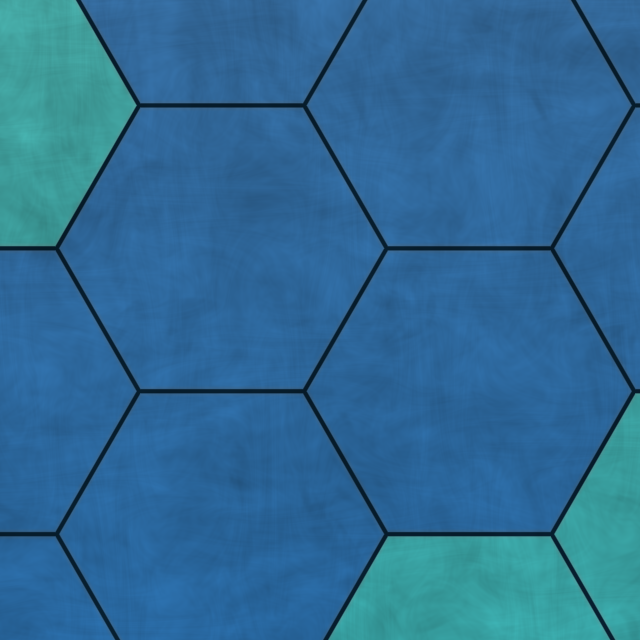
A Shadertoy shader for this pattern:

```glsl
// Flat-topped hexagon tiles in worn blue with a few teal accents and dark joints.
// Two offset rectangular grids give the nearest tile; a hexagon metric gives the
// joints; warped layered sines give the cloudy stain and the fibrous grain.

#define TILE_HEIGHT 0.4466
#define TILE_ORIGIN vec2(0.3464, 0.6120)
#define JOINT_HALF_WIDTH 0.0033
#define JOINT_SOFTNESS 0.0014
#define BLUE vec3(0.175, 0.400, 0.605)
#define TEAL vec3(0.235, 0.625, 0.620)
#define JOINT_COLOR vec3(0.025, 0.110, 0.170)
#define STAIN_STRENGTH 0.075
#define GRAIN_STRENGTH 0.045

const float ROOT3 = 1.7320508;

// Rotated, warped sine layers, roughly in -1..1
float layeredSines(vec2 p, float gain) {
    const mat2 turn = mat2(0.80, 0.60, -0.60, 0.80);
    float sum = 0.0, weight = 1.0, total = 0.0;
    for (int i = 0; i < 5; i++) {
        p = turn * p * 1.75 + 1.7;
        p += 0.9 * sin(p.yx * 0.73 + float(i));
        sum += weight * sin(p.x) * sin(p.y);
        total += weight;
        weight *= gain;
    }
    return 1.6 * sum / total;
}

// Offset from the nearest tile centre (xy) and that centre (zw), tile height 1
vec4 nearestTile(vec2 p) {
    vec2 cell = vec2(ROOT3, 1.0);
    vec2 even = cell * floor(p / cell + 0.5);
    vec2 odd = cell * (floor(p / cell) + 0.5);
    vec2 a = p - even, b = p - odd;
    return dot(a, a) < dot(b, b) ? vec4(a, even) : vec4(b, odd);
}

// Distance inwards from the tile edge
float edgeDistance(vec2 q) {
    q = abs(q);
    return 0.5 - max(q.y, dot(q, vec2(0.5 * ROOT3, 0.5)));
}

// Accent tiles follow a repeat of three along both diagonal axes
bool isAccent(vec2 centre) {
    vec2 grid = round(centre * vec2(2.0 / ROOT3, 2.0));
    vec2 axial = round(0.5 * vec2(grid.x - grid.y, grid.x + grid.y));
    vec2 phase = mod(axial + 0.5, 3.0);
    return phase.x > 2.0 && (phase.y < 1.0 || phase.y > 2.0);
}

void mainImage(out vec4 fragColor, in vec2 fragCoord) {
    vec2 uv = fragCoord / iResolution.y;
    vec4 tile = nearestTile((uv - TILE_ORIGIN) / TILE_HEIGHT);
    vec3 color = isAccent(tile.zw) ? TEAL : BLUE;

    // Slightly faded top, more saturated base
    color += vec3(0.024, 0.008, -0.002) * (uv.y * 2.0 - 1.0);

    // Cloudy stain, crossed fibres and sparse dark scuffs
    float stain = layeredSines(uv * 5.0 + 3.1, 0.80);
    float fibres = layeredSines(uv * vec2(9.0, 26.0), 0.85)
                 + layeredSines(uv * vec2(26.0, 9.0) + 7.3, 0.85);
    float scuff = smoothstep(0.35, 0.95, layeredSines(uv * 8.0 + 11.0, 0.75));
    color *= 1.0 + STAIN_STRENGTH * stain + GRAIN_STRENGTH * fibres - 0.06 * scuff;

    // Greyed rim beside each joint, then the joint itself
    float edge = edgeDistance(tile.xy) * TILE_HEIGHT;
    float soft = max(JOINT_SOFTNESS, 0.75 / iResolution.y);
    float rim = 1.0 - smoothstep(JOINT_HALF_WIDTH, JOINT_HALF_WIDTH * 3.0, edge);
    color = mix(color, vec3(dot(color, vec3(0.3, 0.5, 0.2))), 0.22 * rim);
    float joint = 1.0 - smoothstep(JOINT_HALF_WIDTH - soft, JOINT_HALF_WIDTH + soft, edge);
    color = mix(color, JOINT_COLOR * (1.0 + 0.15 * stain), joint);

    fragColor = vec4(color, 1.0);
}
```
